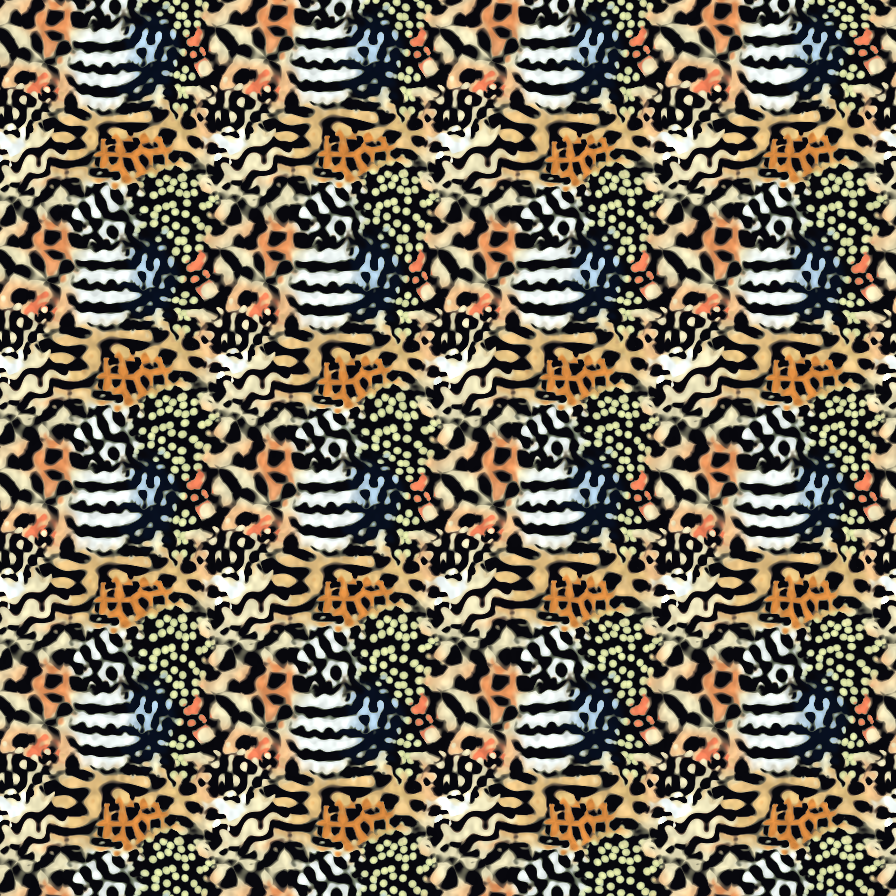
Reproduce this pattern procedurally as a Shadertoy shader.

```glsl
// Patchwork of animal pelts: leopard, cheetah, zebra and fine speckle, tiled about four by four.

const vec2  REPEATS = vec2(4.02, 4.04);
const int   WAVES   = 11;
const float TAU     = 6.2831853;
const float DRIFT   = 0.035;   // how far markings wander from one repeat to the next
const float RAGGED  = 0.022;   // roughness of the patch borders
const float GRAIN   = 0.16;    // hair and wear contrast

const vec3 INK    = vec3(0.03, 0.03, 0.05);
const vec3 NAVY   = vec3(0.03, 0.06, 0.12);
const vec3 OLIVE  = vec3(0.40, 0.44, 0.36);
const vec3 BROWN  = vec3(0.37, 0.23, 0.19);
const vec3 TAN    = vec3(0.83, 0.71, 0.47);
const vec3 PEACH  = vec3(0.91, 0.73, 0.53);
const vec3 CREAM  = vec3(0.88, 0.85, 0.70);
const vec3 ORANGE = vec3(0.80, 0.51, 0.24);
const vec3 RUST   = vec3(0.90, 0.40, 0.27);
const vec3 WHITE  = vec3(0.89, 0.92, 0.91);
const vec3 LIME   = vec3(0.83, 0.85, 0.62);

float hash(vec2 p) { return fract(sin(dot(p, vec2(127.1, 311.7))) * 43758.5453); }

float noise(vec2 p) {
    vec2 i = floor(p), f = fract(p);
    f = f * f * (3.0 - 2.0 * f);
    return mix(mix(hash(i), hash(i + vec2(1, 0)), f.x),
               mix(hash(i + vec2(0, 1)), hash(i + vec2(1, 1)), f.x), f.y);
}

// Sum of whole-number plane waves: winding blotches that tile, with unit variance
float worms(vec2 p, vec2 freq, float seed) {
    float sum = 0.0;
    for (int i = 0; i < WAVES; i++) {
        float n = float(i);
        float a = 0.5 * TAU * (n + hash(vec2(n, seed))) / float(WAVES);
        vec2 k = round(freq * vec2(cos(a), sin(a)));
        sum += cos(TAU * (dot(k, p) + hash(vec2(seed + 3.7, n))));
    }
    return sum * sqrt(2.0 / float(WAVES));
}

// Nearest and second nearest distances to jittered points, n by n per tile
vec2 nearest(vec2 p, float n) {
    vec2 g = p * n, id = floor(g), d = vec2(9.0);
    for (int y = -1; y <= 1; y++)
    for (int x = -1; x <= 1; x++) {
        vec2 c = id + vec2(x, y), w = mod(c, n);
        vec2 jitter = 0.5 + 0.8 * (vec2(hash(w + n), hash(w + n + 41.3)) - 0.5);
        float r = length(c + jitter - g);
        d = r < d.x ? vec2(r, d.x) : vec2(d.x, min(d.y, r));
    }
    return d;
}

// Dark rounded spots parted by light seams
float spots(vec2 p, float n, float seam) {
    vec2 d = nearest(p, n);
    return (seam - (d.y - d.x)) * 4.0;
}

// Soft elliptical region that wraps around the tile
float area(vec2 p, vec2 centre, vec2 radius) {
    vec2 d = (fract(p - centre + 0.5) - 0.5) / radius;
    return 1.0 - smoothstep(0.75, 1.25, length(d));
}

// Lay one pelt over another: marking height in w, fur colour in rgb
void lay(inout vec4 pelt, vec3 fur, float height, float mask) {
    pelt = mix(pelt, vec4(fur, height), mask);
}

void mainImage(out vec4 fragColor, in vec2 fragCoord) {
    vec2 uv = fragCoord / iResolution.xy;
    vec2 p = vec2(uv.x, 1.0 - uv.y) * REPEATS;   // tile units, y downwards

    // Wander of the markings and rough borders
    vec2 q = p + DRIFT * (vec2(noise(p * 4.0), noise(p * 4.0 + 37.0)) - 0.5);
    float blotch = worms(q, vec2(9.0), 1.0);
    float fine = worms(q, vec2(17.0), 5.0);
    vec2 m = q + RAGGED * vec2(blotch, fine);

    // Leopard ground
    float tone = smoothstep(-0.8, 0.9, worms(q, vec2(3.0), 8.0));
    vec4 pelt = vec4(mix(PEACH, CREAM, tone), 0.6 * blotch + 0.6 * spots(q, 10.0, 0.30));

    // Tan band of wavy marks, with an ochre spotted flank
    float wavy = worms(q, vec2(8.0, 13.0), 2.0);
    lay(pelt, mix(TAN, PEACH, 0.3 * tone), wavy + 0.1, area(m, vec2(0.52, 0.64), vec2(0.40, 0.18)));
    lay(pelt, ORANGE, 0.3 * wavy + spots(q, 13.0, 0.36), area(m, vec2(0.60, 0.72), vec2(0.18, 0.10)));

    // Slanted stripes around a pale blaze
    float slant = 1.3 * sin(TAU * (dot(q, vec2(4.0, 9.0)) + 0.16 * blotch));
    lay(pelt, CREAM, slant, area(m, vec2(0.10, 0.70), vec2(0.17, 0.15)));
    lay(pelt, CREAM, fine - 0.45, area(m, vec2(0.07, 0.48), vec2(0.15, 0.09)));
    lay(pelt, WHITE, 1.5, area(m, vec2(0.02, 0.64), vec2(0.075, 0.05)));

    // Fine speckle
    float speckle = (0.37 - nearest(q, 21.0).x) * 5.0;
    float speckled = max(area(m, vec2(0.76, 0.97), vec2(0.18, 0.23)),
                         area(m, vec2(0.82, 0.30), vec2(0.06, 0.24)));
    lay(pelt, LIME, speckle, speckled);

    // Mottled crest, night-blue flank and zebra bars
    float crest = area(m, vec2(0.48, 0.97), vec2(0.15, 0.14));
    lay(pelt, WHITE, 0.9 * worms(q, vec2(14.0), 4.0) - 0.25, crest);
    float night = area(m, vec2(0.66, 0.25), vec2(0.13, 0.19));
    float star = area(m, vec2(0.66, 0.24), vec2(0.055, 0.06));
    lay(pelt, mix(WHITE, vec3(0.50, 0.66, 0.80), 0.6), 0.8 * fine - 0.8 + 1.2 * star, night);
    vec2 z = fract(q - vec2(0.47, 0.15) + 0.5) - 0.5;
    float bars = 1.4 * cos(TAU * (z.y * 10.0 + 8.0 * z.x * z.x + 0.05 * fine)) + 0.25;
    float zebra = area(q + 0.4 * (m - q), vec2(0.46, 0.29), vec2(0.14, 0.20));
    lay(pelt, WHITE, bars, zebra);

    // Warm flushes
    float rust = max(area(m, vec2(0.89, 0.23), vec2(0.055, 0.10)),
                     area(m, vec2(0.21, 0.39), vec2(0.065, 0.05)));
    float amber = area(m, vec2(0.25, 0.13), vec2(0.08, 0.13));
    vec3 fur = mix(pelt.rgb, RUST, 0.75 * rust);
    fur = mix(fur, mix(ORANGE, RUST, 0.4), 0.65 * amber * (1.0 - zebra));

    // Ink, stained rim and fur, then hair grain
    float cool = max(max(night, zebra), max(crest, speckled));
    vec3 rim = mix(mix(BROWN, OLIVE, 0.35 + 0.4 * tone), OLIVE, cool);
    vec3 col = mix(mix(INK, NAVY, night), rim, smoothstep(-0.40, -0.05, pelt.w));
    col = mix(col, fur, smoothstep(-0.10, 0.32, pelt.w));
    col *= 1.0 + 0.10 * smoothstep(0.5, 1.3, pelt.w);
    col *= 1.0 + GRAIN * (noise(uv * vec2(190.0, 130.0)) - 0.5);
    fragColor = vec4(clamp(col, 0.0, 1.0), 1.0);
}
```
